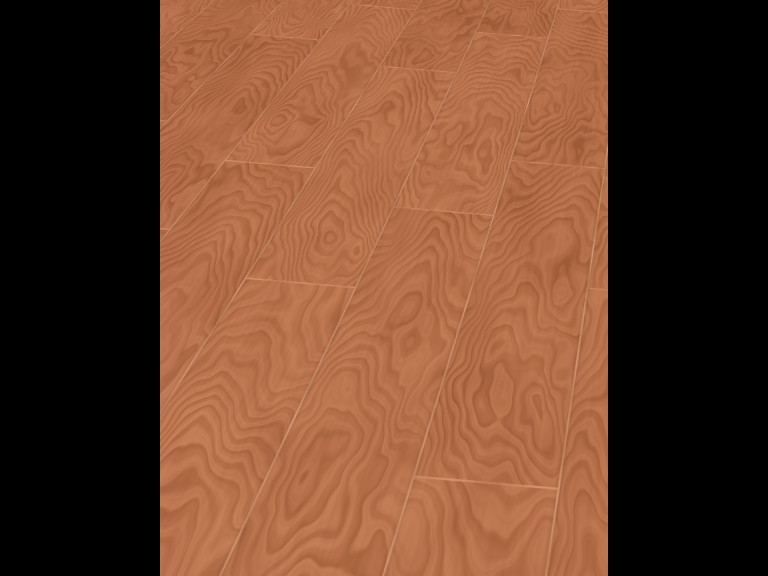
Write a Shadertoy shader that draws this texture.

```glsl
// Draws a reddish wood plank floor in slanted perspective, framed by black side bars.

const vec2 PANEL = vec2(0.2083, 0.7917);     // left and right edge, in canvas widths
const vec2 VANISH = vec2(1.198, 1.736);      // where the long seams meet
const float HORIZON_TILT = 0.085;
const float SEAM_ORIGIN = 0.665;             // a long seam on the bottom edge
const float PLANK_WIDTH = 0.283;             // measured on the bottom edge
const float PLANK_DEPTH = 0.337;             // joint spacing in inverse distance
const float PLANK_ASPECT = 2.8;
const vec3 WOOD_DARK = vec3(0.62, 0.35, 0.215);
const vec3 WOOD_LIGHT = vec3(0.79, 0.52, 0.365);
const vec3 SEAM_COLOR = vec3(0.88, 0.63, 0.47);

// Joint offset of each plank column, from far left to right
const float JOINT_OFFSET[8] = float[8](0.15, 0.90, 0.45, 0.74, 0.31, 0.605, 0.85, 0.371);

float hash(vec2 p) {
    vec3 q = fract(p.xyx * vec3(0.1031, 0.1030, 0.0973));
    q += dot(q, q.yzx + 33.33);
    return fract((q.x + q.y) * q.z);
}

vec2 gradient(vec2 cell) {
    float angle = 6.2832 * hash(cell);
    return vec2(cos(angle), sin(angle));
}

float gradientNoise(vec2 p) {
    vec2 i = floor(p), f = fract(p);
    vec2 w = f * f * f * (f * (f * 6.0 - 15.0) + 10.0);
    vec2 X = vec2(1.0, 0.0), Y = vec2(0.0, 1.0);
    float low = mix(dot(gradient(i), f), dot(gradient(i + X), f - X), w.x);
    float high = mix(dot(gradient(i + Y), f - Y), dot(gradient(i + 1.0), f - 1.0), w.x);
    return mix(low, high, w.y);
}

float fbm(vec2 p) {
    float sum = 0.0, amplitude = 1.0;
    for (int i = 0; i < 3; i++) {
        sum += amplitude * gradientNoise(p);
        p = p * 2.03 + 17.3;
        amplitude *= 0.45;
    }
    return sum;
}

// Soft line around zero
float line(float x, float halfWidth, float blur) {
    return 1.0 - smoothstep(halfWidth - blur, halfWidth + blur, abs(x));
}

// Height field whose contours are the growth rings: an eye plus broad bends
float growthField(vec2 q, vec2 eye, float seed) {
    vec2 warp = vec2(fbm(q * vec2(2.2, 1.5) + seed), fbm(q * vec2(2.0, 1.4) + seed + 31.7));
    vec2 fromEye = (q - eye + 0.32 * warp) * vec2(1.25, 0.62);
    return length(fromEye) + 0.75 * gradientNoise(q * vec2(1.5, 0.7) + seed * 1.7);
}

// Slow rise to a dark late-wood line, then a quick fall
float growthRing(float field, float count) {
    float x = field * count;
    float t = fract(x);
    float ring = smoothstep(0.2, 0.82, t) * (1.0 - smoothstep(0.82, 1.0, t));
    return mix(ring, 0.35, smoothstep(0.3, 0.9, fwidth(x)));
}

vec3 woodColor(vec2 q, vec2 plank, float shade) {
    float seed = 60.0 * hash(plank + 11.0);
    vec2 eye = vec2(0.35 + 0.3 * hash(plank + 23.0), 0.35 + 0.5 * hash(plank + 37.0));
    float field = growthField(q, eye, seed);
    float strength = 0.32 + 0.35 * gradientNoise(q * vec2(2.5, 1.2) + seed + 5.0);
    float rings = growthRing(field, 9.0) * strength + 0.10 * growthRing(field, 23.0);
    float clouds = fbm(q * vec2(2.4, 1.6) + seed + 43.0);
    float fibre = gradientNoise(q * vec2(30.0, 4.0) + seed);
    float tone = shade + 0.18 * (hash(plank + 51.0) - 0.5);
    tone += 0.22 * clouds + 0.13 * fibre - rings;
    return mix(WOOD_DARK, WOOD_LIGHT, clamp(tone, 0.0, 1.0));
}

void mainImage(out vec4 fragColor, in vec2 fragCoord) {
    vec2 uv = fragCoord / iResolution.xy;
    vec2 p = uv * vec2(4.0 / 3.0, 1.0);

    // Perspective: across counts planks, along counts plank lengths
    vec2 toVanish = VANISH - p;
    float bottomX = VANISH.x - toVanish.x * VANISH.y / toVanish.y;
    float across = (bottomX - SEAM_ORIGIN) / PLANK_WIDTH;
    float along = 1.0 / ((toVanish.y + HORIZON_TILT * toVanish.x) * PLANK_DEPTH);
    vec2 blur = vec2(fwidth(across), fwidth(along)) * 0.8;

    // Plank cell
    float column = floor(across);
    float shifted = along - JOINT_OFFSET[clamp(int(column) + 6, 0, 7)];
    vec2 plank = vec2(column, floor(shifted));
    vec2 local = vec2(across - column, shifted - plank.y);
    float shade = 0.72 - 0.14 * uv.y;
    vec3 color = woodColor(local * vec2(1.0, PLANK_ASPECT), plank, shade);

    // Bevelled seams and joints with uneven wear
    vec2 toEdge = min(local, 1.0 - local);
    float wear = clamp(0.62 + 0.7 * gradientNoise(vec2(along * 9.0, across * 5.0)), 0.2, 1.0);
    float seam = line(toEdge.x, 0.007, blur.x);
    float joint = line(toEdge.y, 0.0022, blur.y);
    color *= 1.0 - 0.07 * line(toEdge.x, 0.02, 0.02);
    color = mix(color, SEAM_COLOR, wear * max(seam, 0.85 * joint));

    // Black side bars
    float edge = 0.5 / iResolution.x;
    float inside = smoothstep(-edge, edge, uv.x - PANEL.x) * smoothstep(-edge, edge, PANEL.y - uv.x);
    fragColor = vec4(color * inside, 1.0);
}
```
